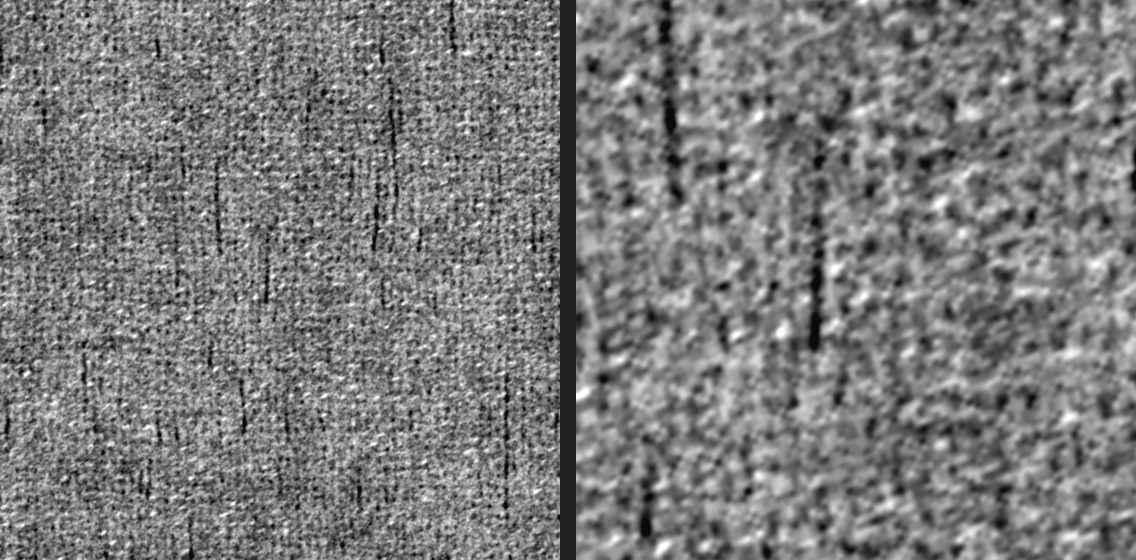
Left, the full canvas; right, a detail of the centre.
Reproduce this texture procedurally as a WebGL 1 fragment shader.

```glsl
precision highp float;
// Worn grey canvas cloth in plain weave, 64 threads across by 56 down.
// Each crossing adds a slanted glint or a soft upright crown, and a dark
// gap at its corner; thread streaks, blotches and fibre grain lie on top.
uniform vec2 u_resolution;

const vec2 THREADS = vec2(64.0, 56.0);
const float BASE_GREY = 0.485;

float hash(vec2 p) {
  vec3 q = fract(p.xyx * 0.1031);
  q += dot(q, q.yzx + 33.33);
  return fract((q.x + q.y) * q.z);
}

float noise(vec2 p) {
  vec2 cell = floor(p);
  vec2 f = fract(p);
  f = f * f * (3.0 - 2.0 * f);
  float low = mix(hash(cell), hash(cell + vec2(1.0, 0.0)), f.x);
  float high = mix(hash(cell + vec2(0.0, 1.0)), hash(cell + 1.0), f.x);
  return mix(low, high, f.y);
}

// Noise centred on zero.
float ripple(vec2 p) {
  return noise(p) - 0.5;
}

// Soft elliptical spot with the given half widths.
float spot(vec2 d, vec2 size) {
  d /= size;
  return exp(-dot(d, d));
}

// Light and shade of one crossing; d runs from its centre in thread units.
float crossing(vec2 d, vec2 id) {
  vec2 jitter = vec2(hash(id + 11.0), hash(id + 47.0)) - 0.5;
  float strength = hash(id + 83.0);
  vec2 c = d - 0.3 * jitter;

  // Weft on top gives a slanted glint, warp on top an upright crown.
  float weftOver = mod(id.x + id.y, 2.0);
  float brightRow = smoothstep(0.72, 0.95, noise(vec2(id.x * 0.07, id.y + 300.0)));
  float glint = spot(vec2(c.x, c.y - 0.4 * c.x), vec2(0.46, 0.2));
  glint *= 0.08 + 0.34 * strength * strength + 0.16 * brightRow;
  float crown = spot(c, vec2(0.26, 0.42)) * (0.02 + 0.13 * strength);

  // Gaps sit between threads; a few columns part into long slits.
  float slit = smoothstep(0.86, 0.97, noise(vec2(id.x + 150.0, id.y * 0.16)));
  float depth = hash(id + 131.0);
  vec2 g = d - vec2(0.5) - 0.3 * jitter.yx;
  float gap = spot(g, vec2(0.25, 0.3 + 0.25 * slit));
  gap *= 0.05 + 0.32 * depth * depth + 0.28 * slit;

  // Rare pale nubs of loose fibre.
  float nub = step(0.9975, hash(id + 211.0)) * spot(c, vec2(0.4, 0.45));
  return mix(crown, glint, weftOver) - gap + 0.4 * nub;
}

float weave(vec2 p) {
  vec2 home = floor(p);
  float sum = 0.0;
  for (int j = -1; j <= 1; j++) {
    for (int i = -1; i <= 1; i++) {
      vec2 id = home + vec2(float(i), float(j));
      sum += crossing(p - id - 0.5, id);
    }
  }
  return sum;
}

// Uneven threads and broad stains.
float wear(vec2 uv, vec2 p) {
  float warpStreak = ripple(vec2(p.x * 0.8, uv.y * 5.0 + 20.0));
  float weftStreak = ripple(vec2(uv.x * 5.0 + 60.0, p.y * 0.8));
  float blotch = ripple(uv * 7.0 + 90.0) + 0.6 * ripple(uv * 17.0 + 35.0);
  return 0.11 * warpStreak + 0.08 * weftStreak + 0.10 * blotch;
}

// Fine fibres, leaning a little with the glints.
float grain(vec2 uv) {
  vec2 q = vec2(uv.x + 0.3 * uv.y, uv.y - 0.4 * uv.x);
  return 0.40 * ripple(q * vec2(125.0, 165.0) + 7.0)
       + 0.32 * ripple(q * vec2(230.0, 250.0) + 71.0);
}

void main() {
  vec2 uv = gl_FragCoord.xy / u_resolution;

  // Threads wander slightly from straight lines.
  vec2 drift = vec2(ripple(uv * 6.0 + 13.0), ripple(uv * 6.0 + 57.0));
  drift += 0.4 * vec2(ripple(uv * 19.0 + 31.0), ripple(uv * 19.0 + 77.0));
  vec2 p = uv * THREADS + 0.8 * drift;

  float grey = BASE_GREY + weave(p) + wear(uv, p) + grain(uv);
  gl_FragColor = vec4(vec3(clamp(grey, 0.04, 1.0)), 1.0);
}
```
